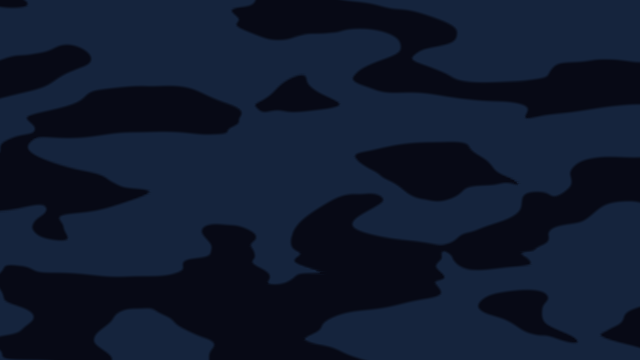
A WebGL 2 fragment shader for this pattern:

```glsl
#version 300 es
precision highp float;

uniform vec2 u_resolution;
out vec4 fragColor;

const vec3 NAVY = vec3(0.082, 0.141, 0.238);
const vec3 INK = vec3(0.027, 0.037, 0.083);

const float TAU = 6.2831853;
const vec2 TILE = vec2(16.0 / 9.0, 1.0);     // period of the wave field, in canvas heights
const vec2 WAVE_SPREAD = vec2(2.7, 3.7);     // typical wave counts across and up the tile
const int MAX_WAVES_X = 6;
const int MAX_WAVES_Y = 8;
const float INK_LEVEL = 0.28;                // in standard deviations, sets the dark share
const float EDGE_SOFTNESS = 0.0055;          // in canvas heights

const vec2 SWEEP_SCALE = vec2(1.8, 6.0);
const float SWEEP = 0.25;
const vec2 SWAY_SCALE = vec2(3.5, 5.5);
const float SWAY = 0.05;
const vec2 NOTCH_SCALE = vec2(5.0, 16.0);
const float NOTCH = 0.075;
const vec2 GRAIN_SCALE = vec2(7.0, 14.0);
const float GRAIN = 0.85;

float hash(ivec2 cell) {
    uint h = uint(cell.x + 512) * 374761393u + uint(cell.y + 512) * 668265263u;
    h = (h ^ (h >> 13)) * 1274126177u;
    h ^= h >> 16;
    return float(h & 65535u) / 65536.0;
}

float slopeAt(ivec2 cell, vec2 offset) {
    float angle = TAU * hash(cell);
    return dot(vec2(cos(angle), sin(angle)), offset);
}

float gradientNoise(vec2 p) {
    ivec2 i = ivec2(floor(p));
    vec2 f = fract(p);
    vec2 s = f * f * f * (f * (f * 6.0 - 15.0) + 10.0);
    float low = mix(slopeAt(i, f), slopeAt(i + ivec2(1, 0), f - vec2(1, 0)), s.x);
    float high = mix(slopeAt(i + ivec2(0, 1), f - vec2(0, 1)),
                     slopeAt(i + ivec2(1, 1), f - vec2(1, 1)), s.x);
    return mix(low, high, s.y);
}

// Sideways shear draws the blobs out into tongues and tips.
vec2 sweep(vec2 p) {
    vec2 q = p;
    q.x += SWEEP * gradientNoise(p * SWEEP_SCALE + 11.3);
    q.y += SWAY * gradientNoise(p * SWAY_SCALE + 37.7);
    q.x += NOTCH * gradientNoise(q * NOTCH_SCALE + 71.1);
    return q;
}

// Random wave sum with zero mean and unit variance over one tile.
float waveField(vec2 p) {
    vec2 phasePoint = TAU * p / TILE;
    float total = 0.0;
    float power = 0.0;
    for (int x = 0; x <= MAX_WAVES_X; x++) {
        for (int y = -MAX_WAVES_Y; y <= MAX_WAVES_Y; y++) {
            if (x == 0 && y <= 0) continue;
            vec2 count = vec2(x, y);
            vec2 ratio = count / WAVE_SPREAD;
            float r2 = dot(ratio, ratio);
            float amplitude = sqrt(r2) * exp(-0.8 * r2);
            float phase = TAU * hash(ivec2(x + 90, y + 40));
            total += amplitude * cos(dot(count, phasePoint) + phase);
            power += 0.5 * amplitude * amplitude;
        }
    }
    return total * inversesqrt(power);
}

void main() {
    vec2 p = gl_FragCoord.xy / u_resolution.y;
    vec2 q = sweep(p);
    float field = waveField(q) + GRAIN * gradientNoise(q * GRAIN_SCALE + 5.9);

    // Divide by the slope to get a near-even edge width.
    float slope = length(vec2(dFdx(field), dFdy(field))) * u_resolution.y;
    float edgeDistance = (field - INK_LEVEL) / max(slope, 0.5);
    float ink = smoothstep(-EDGE_SOFTNESS, EDGE_SOFTNESS, edgeDistance);
    fragColor = vec4(mix(NAVY, INK, ink), 1.0);
}
```
